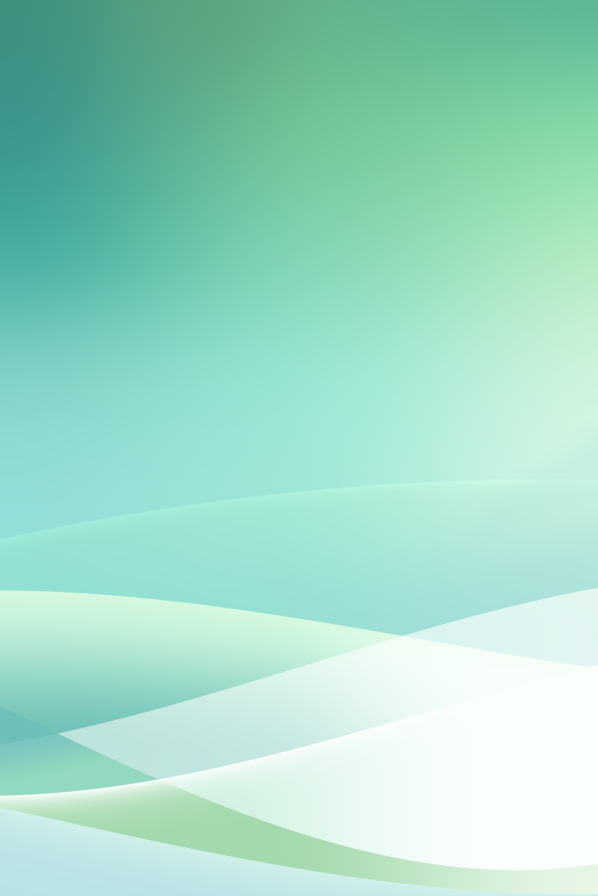
Give the GLSL for this background, as a Shadertoy shader.

```glsl
// Soft mint and teal sky above overlapping translucent ribbons.
// The sky blends three spline-smoothed colour columns; each ribbon is the
// area below a cubic curve, shaded by its depth under that curve.

const int ROWS = 6;
const vec3 WHITE = vec3(0.985, 1.0, 0.99);
const vec3 MINT = vec3(0.80, 0.965, 0.87);
const vec3 TEAL = vec3(0.44, 0.76, 0.72);
const vec3 LEAF = vec3(0.62, 0.84, 0.66);
const vec3 ICE = vec3(0.72, 0.885, 0.90);

// Cubic through heights at x = 0, 1/3, 2/3 and 1 (Newton form)
float curve(float x, vec4 h) {
    float s = 3.0 * x;
    vec3 d1 = h.yzw - h.xyz;
    vec2 d2 = d1.yz - d1.xy;
    float d3 = d2.y - d2.x;
    return h.x + s * (d1.x + (s - 1.0) * (d2.x / 2.0 + (s - 2.0) * d3 / 6.0));
}

// Antialiased coverage of the area where depth is positive
float cover(float depth, float pixel) {
    return smoothstep(-pixel, pixel, depth);
}

// Light that starts at an edge and fades below it
float rim(float depth, float width) {
    return exp(-max(depth, 0.0) / width);
}

float glow(vec2 p, vec2 center, vec2 size) {
    vec2 q = (p - center) / size;
    return exp(-dot(q, q));
}

// Catmull-Rom blend down one colour column
vec3 column(vec3 c[ROWS], float t) {
    float s = clamp(t, 0.0, float(ROWS) - 1.001);
    int i = int(s);
    float f = s - float(i);
    vec3 a = c[max(i - 1, 0)], b = c[i], d = c[i + 1];
    vec3 e = c[min(i + 2, ROWS - 1)];
    return b + 0.5 * f * (d - a + f * (2.0 * a - 5.0 * b + 4.0 * d - e
        + f * (3.0 * (b - d) + e - a)));
}

vec3 sky(vec2 p) {
    vec3 left[ROWS] = vec3[ROWS](
        vec3(0.24, 0.57, 0.50), vec3(0.24, 0.59, 0.555), vec3(0.29, 0.68, 0.63),
        vec3(0.50, 0.82, 0.775), vec3(0.57, 0.87, 0.845), vec3(0.56, 0.87, 0.83));
    vec3 middle[ROWS] = vec3[ROWS](
        vec3(0.385, 0.71, 0.55), vec3(0.44, 0.77, 0.59), vec3(0.50, 0.83, 0.70),
        vec3(0.585, 0.895, 0.825), vec3(0.62, 0.90, 0.845), vec3(0.58, 0.87, 0.835));
    vec3 right[ROWS] = vec3[ROWS](
        vec3(0.36, 0.72, 0.59), vec3(0.52, 0.85, 0.66), vec3(0.70, 0.92, 0.76),
        vec3(0.81, 0.955, 0.86), vec3(0.83, 0.965, 0.90), vec3(0.68, 0.88, 0.86));
    float t = (1.0 - p.y) / 0.14;
    vec3 col = mix(column(left, t), column(middle, t), smoothstep(0.0, 0.55, p.x));
    col = mix(col, column(right, t), smoothstep(0.42, 1.08, p.x));
    // Olive shade along the top
    return mix(col, vec3(0.38, 0.62, 0.47), 0.55 * glow(p, vec2(0.34, 1.02), vec2(0.16, 0.12)));
}

void mainImage(out vec4 fragColor, in vec2 fragCoord) {
    vec2 p = fragCoord / iResolution.xy;
    float pixel = 0.8 / iResolution.y;
    vec3 col = sky(p);

    // Depth below each curve
    float arc = 0.465 - 0.067 * pow(1.0 - p.x / 0.92, 2.0) - p.y;
    float crest = curve(p.x, vec4(0.341, 0.3255, 0.291, 0.254)) - p.y;
    float sheet = curve(p.x, vec4(0.169, 0.222, 0.289, 0.344)) - p.y;
    float sweep = curve(p.x, vec4(0.112, 0.139, 0.196, 0.258)) - p.y;
    float fold = curve(p.x, vec4(0.212, 0.111, 0.042, 0.036)) - p.y;
    float base = curve(p.x, vec4(0.099, 0.051, 0.0145, 0.0026)) - p.y;

    // Faint arc and diagonal light rays
    float arcTint = 0.40 * rim(arc, 0.07) * cover(arc, 2.0 * pixel);
    col = mix(col, mix(vec3(0.58, 0.90, 0.78), vec3(0.76, 0.94, 0.83), p.x), arcTint);
    col += 0.045 * rim(arc, 0.008) * cover(arc, 2.0 * pixel);
    for (int i = 0; i < 2; i++) {
        float k = float(i);
        float ray = mix(0.538, 0.43, k) - mix(0.44, 0.20, k) * (1.0 - p.x) - p.y;
        float shade = smoothstep(-0.01, 0.05, ray) * smoothstep(0.35, 0.95, p.x);
        col = mix(col, vec3(0.64, 0.87, 0.85), 0.28 * shade);
    }

    // Left ribbon, paling toward the right
    vec3 crestColor = mix(MINT, TEAL, smoothstep(0.0, 0.17, crest));
    crestColor = mix(crestColor, WHITE, smoothstep(0.45, 0.85, p.x) * 0.85);
    crestColor = mix(crestColor, vec3(0.87, 0.98, 0.87), 0.6 * rim(crest, 0.012));
    col = mix(col, crestColor, cover(crest, pixel));

    // Rising translucent sheet and the fold behind it
    col = mix(col, WHITE, cover(sheet, pixel) * mix(0.52, 0.70, p.x));
    vec3 foldColor = mix(vec3(0.42, 0.75, 0.72), vec3(0.54, 0.84, 0.72), smoothstep(0.0, 0.05, sheet));
    col = mix(col, foldColor, 0.8 * cover(fold, pixel));

    // Bright sweep with a green underside
    vec3 sweepColor = mix(vec3(0.78, 0.93, 0.86), WHITE, smoothstep(0.2, 0.85, p.x));
    vec3 underside = mix(LEAF, vec3(0.89, 0.96, 0.89), smoothstep(0.45, 1.0, p.x));
    float underAmount = mix(0.35, 0.9, smoothstep(-0.07, 0.0, -base));
    sweepColor = mix(sweepColor, underside, underAmount * cover(fold, pixel));
    sweepColor = mix(sweepColor, WHITE, rim(sweep, 0.015));
    col = mix(col, sweepColor, cover(sweep, pixel));

    // Icy ground
    vec3 ground = mix(ICE, vec3(0.82, 0.94, 0.92), rim(base, 0.03));
    col = mix(col, ground, cover(base, pixel));
    fragColor = vec4(clamp(col, 0.0, 1.0), 1.0);
}
```
